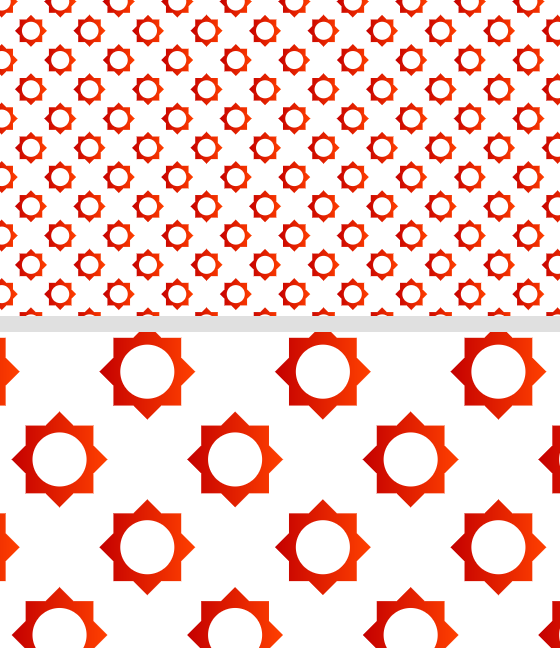
Top, the full canvas; bottom, a detail of the centre.
Write a WebGL 2 fragment shader that draws this pattern.

```glsl
#version 300 es
precision highp float;
// Staggered eight-pointed star rings with a red to orange gradient on white.

#define TILES_DOWN 5.4                // repeats over the canvas height
#define LATTICE_ORIGIN vec2(0.029, 0.374)
#define TIP_RADIUS 0.273              // centre to star tip, in tiles
#define HOLE_RADIUS 0.154
#define PAPER vec3(1.0)
#define RED vec3(0.77, 0.0, 0.0)
#define ORANGE vec3(1.0, 0.25, 0.0)

uniform vec2 u_resolution;
out vec4 fragColor;

// Offset to the nearest star on a lattice with a second star mid-tile.
vec2 nearestStar(vec2 p) {
  vec2 corner = fract(p + 0.5) - 0.5;
  vec2 middle = fract(p) - 0.5;
  return dot(corner, corner) < dot(middle, middle) ? corner : middle;
}

// Union of an upright square and a diamond, with a round hole cut out.
float starRing(vec2 p) {
  vec2 a = abs(p);
  float halfSide = TIP_RADIUS * sqrt(0.5);
  float square = max(a.x, a.y) - halfSide;
  float diamond = (a.x + a.y) * sqrt(0.5) - halfSide;
  return max(min(square, diamond), HOLE_RADIUS - length(p));
}

void main() {
  float pixel = TILES_DOWN / u_resolution.y;
  vec2 p = nearestStar(gl_FragCoord.xy * pixel - LATTICE_ORIGIN);

  // Each star is shaded from its left tip to its right tip.
  float across = clamp(0.5 + 0.5 * p.x / TIP_RADIUS, 0.0, 1.0);
  vec3 ink = mix(RED, ORANGE, across);

  float coverage = clamp(0.5 - starRing(p) / pixel, 0.0, 1.0);
  fragColor = vec4(mix(PAPER, ink, coverage), 1.0);
}
```
